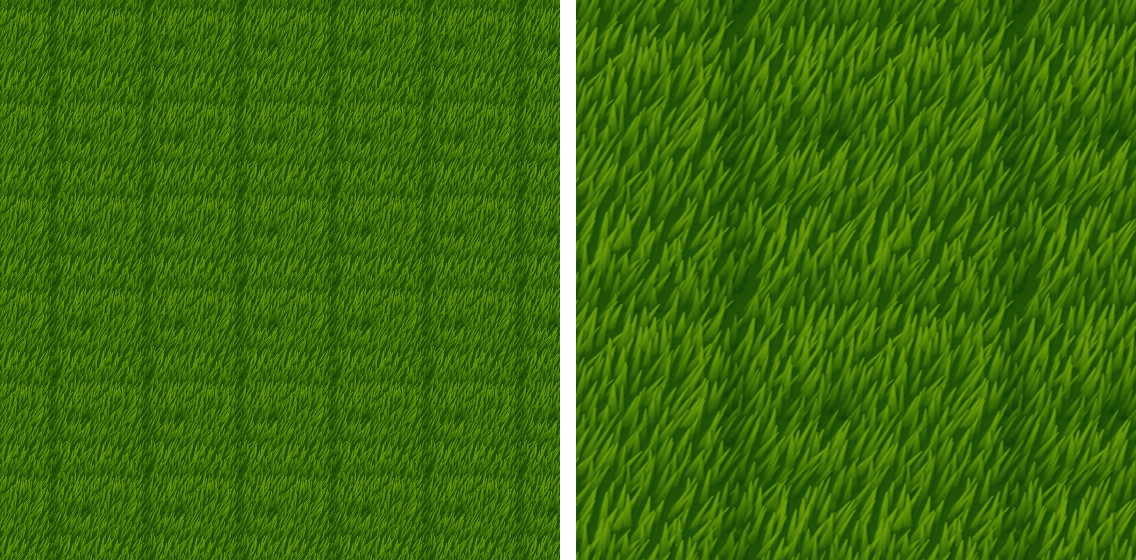
Left, the full canvas; right, a detail of the centre.
Give the GLSL for this texture, as a three.js fragment shader.

```glsl
varying vec2 vUv;

const float REPEATS = 6.0;
const vec2 GRID = vec2(26.0, 19.0); // blade roots across and up one tile
const float SOFTNESS = 0.006;
const vec3 DEEP_GREEN = vec3(0.055, 0.245, 0.018);
const vec3 LIME_GREEN = vec3(0.405, 0.605, 0.022);

float hash(vec2 cell, float seed) {
  return fract(sin(dot(cell, vec2(127.1, 311.7)) + seed * 74.7) * 43758.5);
}

// Soft bump on an axis that wraps every unit
float wrappedBump(float x, float center, float width) {
  float d = (fract(x - center + 0.5) - 0.5) / width;
  return exp(-d * d);
}

float spot(vec2 p, vec2 center, vec2 size) {
  return wrappedBump(p.x, center.x, size.x) * wrappedBump(p.y, center.y, size.y);
}

// Light and dark patches that give each tile its bands
float patchTone(vec2 p) {
  float tone = 0.13 * wrappedBump(p.y, 0.16, 0.06);
  tone += 0.11 * wrappedBump(p.y, 0.80, 0.08);
  tone -= 0.18 * wrappedBump(p.y, 0.94, 0.04);
  tone -= 0.12 * wrappedBump(p.y, 0.28, 0.04);
  tone -= 0.32 * wrappedBump(p.x, 0.57, 0.04);
  tone -= 0.30 * spot(p, vec2(0.92, 0.53), vec2(0.15, 0.08));
  tone += 0.20 * spot(p, vec2(0.90, 0.42), vec2(0.13, 0.05));
  tone += 0.16 * spot(p, vec2(0.42, 0.46), vec2(0.05, 0.12));
  vec2 a = 6.28318 * p;
  return tone + 0.05 * sin(2.0 * a.x + a.y) * sin(3.0 * a.y - a.x);
}

// Paints one curved, tapering blade and its shadow over a shade value
float paintBlade(float shade, vec2 p, vec2 cell) {
  vec2 id = mod(cell, GRID);
  vec2 root = (cell + vec2(hash(id, 1.0), hash(id, 2.0))) / GRID;
  float height = mix(0.09, 0.15, hash(id, 3.0));
  float lean = mix(0.0, 0.09, hash(id, 4.0));
  float halfWidth = mix(0.013, 0.020, hash(id, 5.0));

  float t = (p.y - root.y) / height;
  float along = clamp(t, 0.0, 1.0);
  float side = p.x - root.x - lean * pow(along, 1.3);
  float reach = halfWidth * pow(1.0 - along, 0.7);
  float inside = smoothstep(0.0, 0.18, t) * (1.0 - smoothstep(0.96, 1.0, t));

  // Shadow falls to the lower right
  float shadow = 1.0 - smoothstep(0.0, 0.012, abs(side - 0.005) - reach);
  shade *= 1.0 - 0.28 * shadow * inside;

  float cover = 1.0 - smoothstep(-SOFTNESS, SOFTNESS, abs(side) - reach);
  float across = clamp(side / halfWidth, -1.0, 1.0);
  float bladeShade = 0.24 + 0.98 * along - 0.13 * across;
  vec2 middle = root + 0.5 * vec2(lean, height);
  bladeShade += 0.22 * (hash(id, 6.0) - 0.5) + patchTone(middle);
  return mix(shade, bladeShade, cover * inside);
}

// Rows run from back to front so lower blades overlap higher ones
float grassShade(vec2 p) {
  vec2 base = floor(p * GRID);
  float shade = 0.22;
  for (int row = 0; row < 4; row++) {
    for (int column = -3; column < 2; column++) {
      shade = paintBlade(shade, p, base + vec2(float(column), -float(row)));
    }
  }
  return shade;
}

void main() {
  float shade = grassShade(fract(vUv * REPEATS));
  vec3 color = mix(DEEP_GREEN, LIME_GREEN, clamp(shade, 0.06, 1.0));
  gl_FragColor = vec4(color, 1.0);
}
```
